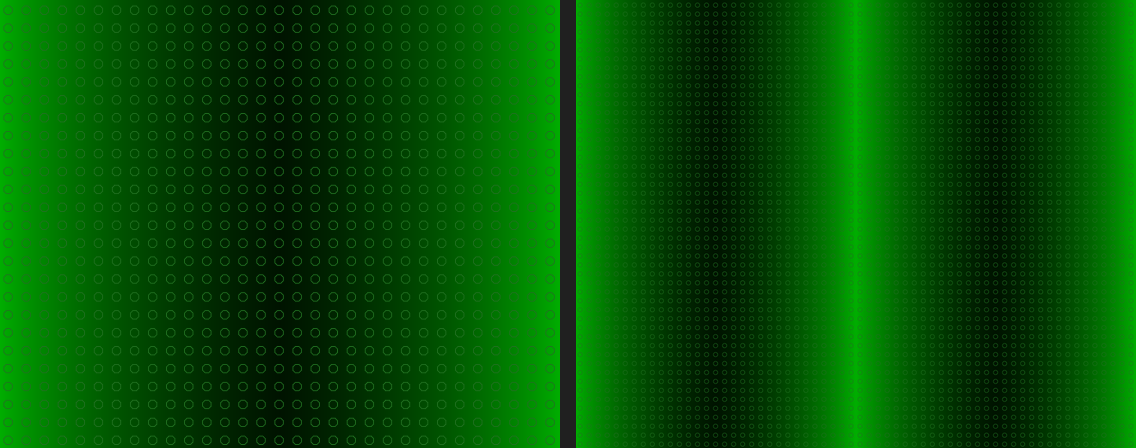
Left, the tile; right, the same tile 2 across and 2 down.
Give the GLSL for this pattern, as a WebGL 2 fragment shader.

```glsl
#version 300 es
precision highp float;
// A grid of thin octagonal rings over a green gradient that is bright at the
// left and right edges and almost black in the middle. The gradient mirrors
// about the centre and the grid has whole repeats, so the canvas tiles.

uniform vec2 u_resolution;
out vec4 fragColor;

const vec2 REPEATS = vec2(31.0, 25.0);
const vec2 RING_CENTRE = vec2(0.45, 0.43); // position within a cell
const float RING_RADIUS = 0.235;           // in cell heights
const float LINE_WIDTH = 0.046;            // in cell heights
const vec3 RING_COLOUR = vec3(0.13, 0.44, 0.13);

// Distance to a regular octagon, measured across its sides.
float octagonDistance(vec2 p, float radius) {
    p = abs(p);
    return max(max(p.x, p.y), (p.x + p.y) * 0.70711) - radius;
}

// Smoothed coverage of an outline of the given width.
float outline(float dist, float width, float pixel) {
    return clamp((0.5 * width - abs(dist)) / pixel + 0.5, 0.0, 1.0);
}

// Green glow that grows from the middle (0) to the sides (1).
vec3 background(float side) {
    float glow = 0.075 + 0.30 * side + 0.23 * side * side
               + 0.075 * pow(side, 6.0);
    return vec3(0.0, glow, 0.0);
}

void main() {
    vec2 uv = gl_FragCoord.xy / u_resolution;

    // Position around the nearest ring, in cell heights
    vec2 cellSize = u_resolution / REPEATS;
    vec2 local = fract(uv * REPEATS - RING_CENTRE + 0.5) - 0.5;
    local *= cellSize / cellSize.y;
    float pixel = 1.0 / cellSize.y;

    // Rings over the gradient
    vec3 colour = background(abs(2.0 * uv.x - 1.0));
    float ring = outline(octagonDistance(local, RING_RADIUS), LINE_WIDTH, pixel);
    fragColor = vec4(mix(colour, RING_COLOUR, ring), 1.0);
}
```
